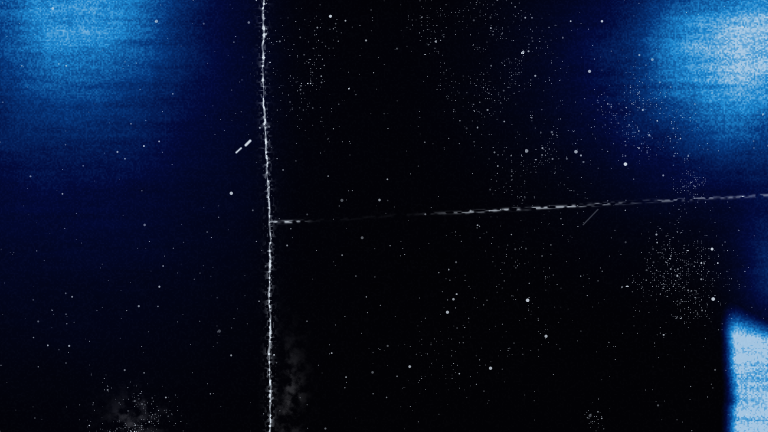
This texture is drawn by a WebGL 2 fragment shader. Its source:

```glsl
#version 300 es
precision highp float;
// Worn dark sheet: blue light leaks in the corners, two folded creases and dust.
// Soft lobes sum into one exposure level that a colour ramp maps to ink;
// jittered cells and noise lay specks, scratches and torn folds on top.

#define LEAK_GAIN 1.0
#define MOTTLE 0.30
#define GRAIN_SCALE 300.0
#define GRAIN_AMOUNT 0.24
#define CREASE_WIDTH 0.0024
#define DUST_GAIN 1.0

uniform vec2 u_resolution;
out vec4 fragColor;

const vec3 BLACK = vec3(0.006, 0.006, 0.018);
const vec3 NAVY = vec3(0.008, 0.04, 0.23);
const vec3 BLUE = vec3(0.02, 0.22, 0.49);
const vec3 CYAN = vec3(0.11, 0.52, 0.80);
const vec3 PALE = vec3(0.64, 0.77, 0.88);
const vec3 PAPER = vec3(0.80, 0.84, 0.88);

// Dust patches: centre, radius, density
const int PATCHES = 11;
const vec4 DUST[PATCHES] = vec4[PATCHES](
  vec4(1.15, 0.87, 0.13, 0.50), vec4(0.70, 0.83, 0.10, 0.36),
  vec4(1.49, 0.72, 0.08, 0.70), vec4(1.59, 0.58, 0.05, 0.65),
  vec4(1.57, 0.35, 0.09, 0.85), vec4(1.24, 0.62, 0.10, 0.32),
  vec4(0.31, 0.02, 0.06, 1.20), vec4(1.20, 0.33, 0.15, 0.16),
  vec4(1.03, 0.16, 0.07, 0.22), vec4(1.38, 0.03, 0.03, 0.50),
  vec4(1.00, 0.94, 0.06, 0.34));

float hash(vec2 p) {
  vec3 q = fract(vec3(p.xyx) * 0.1031);
  q += dot(q, q.yzx + 33.33);
  return fract((q.x + q.y) * q.z);
}

float noise(vec2 p) {
  vec2 i = floor(p), f = fract(p);
  f = f * f * (3.0 - 2.0 * f);
  return mix(mix(hash(i), hash(i + vec2(1, 0)), f.x),
             mix(hash(i + vec2(0, 1)), hash(i + 1.0), f.x), f.y);
}

float fbm(vec2 p) {
  float sum = 0.0, amp = 0.5;
  for (int i = 0; i < 5; i++) {
    sum += amp * noise(p);
    p = mat2(1.6, 1.2, -1.2, 1.6) * p + 7.3;
    amp *= 0.5;
  }
  return sum;
}

float lobe(vec2 p, vec2 centre, vec2 size) {
  vec2 d = (p - centre) / size;
  return exp(-dot(d, d));
}

float stroke(vec2 p, vec2 a, vec2 b, float width, float px) {
  vec2 d = b - a;
  float t = clamp(dot(p - a, d) / dot(d, d), 0.0, 1.0);
  return 1.0 - smoothstep(width - px, width + px, length(p - a - d * t));
}

// One jittered dot per cell, kept with the given probability
float specks(vec2 p, float scale, float density, float px) {
  vec2 cell = floor(p * scale), f = fract(p * scale);
  vec2 at = 0.3 + 0.4 * vec2(hash(cell + 17.0), hash(cell + 53.0));
  float r = mix(0.10, 0.30, hash(cell + 91.0)), soft = px * scale * 0.7;
  float dotMask = 1.0 - smoothstep(r - soft, r + soft, length(f - at));
  return dotMask * step(hash(cell), density) * mix(0.3, 1.0, hash(cell + 29.0));
}

float exposure(vec2 p) {
  float left = 2.2 * lobe(p, vec2(0.17, 1.02), vec2(0.26, 0.25))
             + 1.2 * lobe(p, vec2(0.15, 0.80), vec2(0.45, 0.48));
  left *= 1.0 - 0.6 * smoothstep(0.56, 0.72, p.x);
  float right = 2.5 * lobe(p, vec2(1.74, 0.87), vec2(0.27, 0.20))
              + 1.5 * lobe(p, vec2(1.78, 0.86), vec2(0.45, 0.32))
              + 1.2 * lobe(p, vec2(1.80, 0.38), vec2(0.09, 0.15));
  float slab = smoothstep(1.665, 1.712, p.x)
             * (1.0 - smoothstep(0.22, 0.32, p.y + 0.4 * (p.x - 1.70)));
  return max(left + right, 4.1 * slab);
}

vec3 ramp(float v) {
  vec3 c = mix(BLACK, NAVY, clamp(v, 0.0, 1.0));
  c = mix(c, BLUE, clamp(v - 1.0, 0.0, 1.0));
  c = mix(c, CYAN, clamp(v - 2.0, 0.0, 1.0));
  return mix(c, PALE, clamp(v - 3.0, 0.0, 1.0));
}

void main() {
  vec2 p = gl_FragCoord.xy / u_resolution.y;
  float px = 1.0 / u_resolution.y;

  // Light leaks with mottling, brushed streaks and grain
  float cloud = fbm(p * 9.0) - 0.48;
  float streak = fbm(vec2(p.x * 7.0 + p.y * 3.0, p.y * 70.0)) - 0.48;
  float grain = noise(p * GRAIN_SCALE) - 0.5;
  float level = exposure(p + 0.02 * cloud) * LEAK_GAIN;
  level *= 1.0 + MOTTLE * (cloud + streak) + GRAIN_AMOUNT * grain;
  vec3 colour = ramp(level) + 0.025 * max(grain, 0.0);

  // Clustered and stray dust
  float density = 0.0;
  for (int i = 0; i < PATCHES; i++)
    density += DUST[i].w * lobe(p, DUST[i].xy, vec2(DUST[i].z));
  density *= smoothstep(0.32, 0.66, fbm(p * 26.0 + 4.0));
  float dust = specks(p, 230.0, density * 0.55 + 0.004, px) * 0.7;
  dust += specks(p + 3.1, 125.0, density * 0.22 + 0.005, px) * 0.75;
  dust += specks(p + 8.7, 70.0, density * 0.04 + 0.004, px);

  // Vertical fold: wandering torn line with a crumbled fringe
  float foldX = 0.609 + 0.016 * smoothstep(1.0, 0.0, 1.0 - p.y) * 0.0
              + 0.015 * (1.0 - smoothstep(0.42, 0.85, p.y));
  float dx = p.x - foldX - 0.009 * (fbm(vec2(p.y * 38.0, 2.0)) - 0.48);
  float tear = CREASE_WIDTH * mix(0.3, 1.2, noise(vec2(p.y * 75.0, 5.0)));
  float fold = (1.0 - smoothstep(tear - px, tear + px, abs(dx)))
             * mix(0.45, 1.0, noise(vec2(p.y * 120.0, 9.0)));
  float fringe = exp(-abs(dx) / 0.006) * smoothstep(0.5, 0.8, noise(p * 210.0));

  // Horizontal fold: strong by the junction and to the right, faint between
  float dy = p.y - 0.484 - 0.056 * (p.x - 0.62) - 0.005 * (fbm(vec2(p.x * 22.0, 8.0)) - 0.48);
  float reach = smoothstep(0.615, 0.63, p.x) * (1.0 - smoothstep(0.67, 0.73, p.x))
              + 0.85 * smoothstep(0.95, 1.15, p.x) * (1.0 - 0.4 * smoothstep(1.38, 1.42, p.x));
  float ridge = exp(-dy * dy / 0.000012) * (reach + 0.06 * step(0.62, p.x))
              * smoothstep(0.2, 0.75, noise(p * vec2(110.0, 240.0)));

  // Chips, a hooked scratch and a scuffed smear
  float chips = stroke(p, vec2(0.569, 0.664), vec2(0.579, 0.674), 0.003, px)
              + stroke(p, vec2(0.547, 0.647), vec2(0.558, 0.657), 0.002, px)
              + 0.35 * stroke(p, vec2(1.384, 0.515), vec2(1.350, 0.480), 0.001, px);
  float smear = lobe(p, vec2(0.67, 0.08), vec2(0.035, 0.13)) + lobe(p, vec2(0.31, 0.02), vec2(0.06));
  colour += 0.16 * smear * smoothstep(0.35, 0.8, fbm(p * 60.0));

  float wear = dust * DUST_GAIN + fold + 0.65 * fringe + 0.8 * ridge + chips;
  fragColor = vec4(mix(colour, PAPER, clamp(wear, 0.0, 1.0)), 1.0);
}
```
